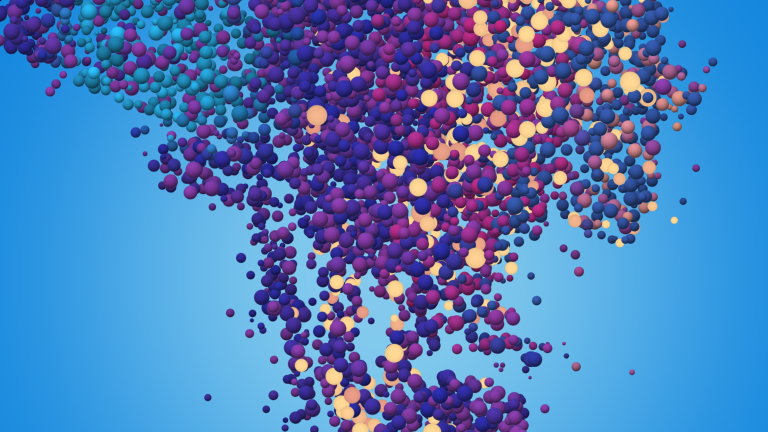
A Shadertoy shader for this background:

```glsl
const int LAYERS = 10;

const vec3 NAVY = vec3(0.15, 0.16, 0.62);
const vec3 INDIGO = vec3(0.27, 0.18, 0.58);
const vec3 PURPLE = vec3(0.50, 0.22, 0.62);
const vec3 MAGENTA = vec3(0.70, 0.14, 0.46);
const vec3 TEAL = vec3(0.13, 0.58, 0.77);
const vec3 SLATE = vec3(0.19, 0.32, 0.62);
const vec3 PEACH = vec3(0.90, 0.60, 0.52);
const vec3 CREAM = vec3(1.00, 0.84, 0.58);

vec3 hash3(vec3 q) {
    q = fract(q * vec3(0.1031, 0.1030, 0.0973));
    q += dot(q, q.yxz + 33.33);
    return fract((q.xxy + q.yxx) * q.zyx);
}

// Soft tapered capsule with a faint halo of strays
float plume(vec2 p, vec2 a, vec2 b, float ra, float rb, float weight) {
    vec2 ab = b - a;
    float t = clamp(dot(p - a, ab) / dot(ab, ab), 0.0, 1.0);
    float r = mix(ra, rb, t);
    float d = length(p - a - ab * t);
    float core = weight * (1.0 - smoothstep(r * 0.75, r * 1.1, d));
    return max(core, 0.05 * (1.0 - smoothstep(0.0, 0.09, d - r)));
}

// Chance of finding a sphere at p
float density(vec2 p) {
    // Trunk and wings
    float d = plume(p, vec2(1.00, 1.02), vec2(0.97, 0.63), 0.47, 0.33, 0.85);
    d = max(d, plume(p, vec2(0.02, 1.00), vec2(0.50, 0.87), 0.12, 0.20, 0.50));
    d = max(d, plume(p, vec2(0.41, 0.61), vec2(0.60, 0.61), 0.06, 0.10, 0.45));
    d = max(d, plume(p, vec2(1.36, 0.95), vec2(1.41, 0.56), 0.20, 0.13, 0.40));
    d = max(d, plume(p, vec2(1.48, 0.80), vec2(1.57, 0.79), 0.07, 0.05, 0.35));
    // Hanging strands
    d = max(d, plume(p, vec2(0.63, 0.46), vec2(0.64, 0.30), 0.06, 0.05, 0.48));
    d = max(d, plume(p, vec2(0.68, 0.30), vec2(0.70, 0.05), 0.03, 0.03, 0.50));
    d = max(d, plume(p, vec2(0.81, 0.40), vec2(0.77, 0.20), 0.06, 0.05, 0.50));
    d = max(d, plume(p, vec2(0.77, 0.20), vec2(0.85, 0.04), 0.05, 0.08, 0.50));
    d = max(d, plume(p, vec2(0.86, 0.13), vec2(1.01, 0.27), 0.04, 0.06, 0.40));
    d = max(d, plume(p, vec2(1.03, 0.28), vec2(1.14, 0.24), 0.05, 0.06, 0.45));
    d = max(d, plume(p, vec2(1.22, 0.19), vec2(1.25, 0.18), 0.03, 0.03, 0.45));
    d = max(d, plume(p, vec2(0.97, 0.07), vec2(1.14, 0.03), 0.08, 0.08, 0.70));
    // Clumps from layered sines
    float clump = sin(p.x * 31.0 + 2.0 * sin(p.y * 17.0)) * sin(p.y * 27.0 + 1.5 * sin(p.x * 21.0));
    return d * (0.95 + 0.25 * clump);
}

vec3 sky(vec2 p) {
    float d = length(p - vec2(0.90, 0.36));
    return mix(vec3(0.51, 0.79, 0.93), vec3(0.08, 0.53, 0.87), smoothstep(0.1, 1.12, d));
}

// Probability that a sphere shines
float glowChance(vec2 p) {
    float right = 0.07 * smoothstep(0.85, 1.15, p.x);
    float streak = 0.16 * exp(-70.0 * pow(p.x - 1.13 - 0.25 * (p.y - 0.8), 2.0)) * smoothstep(0.55, 0.75, p.y);
    float low = 0.16 * (1.0 - smoothstep(0.25, 0.42, p.y)) * smoothstep(0.70, 0.76, p.x)
              * (1.0 - smoothstep(0.86, 0.96, p.x));
    return 0.04 * smoothstep(0.62, 0.75, p.x) + max(right, low) + streak;
}

// Colour zones from left to right
vec3 pigment(vec2 p, float pick, float vary) {
    float violet = mix(0.75, 0.48, smoothstep(0.55, 0.85, p.x));
    vec3 middle = mix(mix(NAVY, INDIGO, vary), PURPLE, smoothstep(violet - 0.15, violet + 0.15, pick));
    vec3 left = pick < 0.68 ? TEAL * (0.8 + 0.4 * vary) : middle;
    vec3 right = mix(SLATE, mix(PURPLE, MAGENTA, vary), step(0.42, pick));
    vec3 edge = mix(SLATE, mix(PEACH, PURPLE, vary), step(0.62, pick));
    float tealZone = smoothstep(0.53, 0.66, p.x + 0.2 * (vary - 0.5));
    tealZone = max(tealZone, 1.0 - smoothstep(0.08, 0.2, p.x));
    tealZone = mix(1.0, tealZone, smoothstep(0.66, 0.78, p.y + 0.1 * vary));
    vec3 col = mix(left, middle, tealZone);
    float upper = smoothstep(0.12, 0.25, p.y);
    col = mix(col, right, upper * smoothstep(0.88, 1.12, p.x + 0.3 * (pick - 0.5)));
    return mix(col, edge, smoothstep(1.27, 1.40, p.x));
}

// Lit ball, or a nearly flat bright one when it shines
vec3 shade(vec2 q, vec3 col, float shine, float depth) {
    vec3 n = vec3(q, sqrt(max(0.0, 1.0 - dot(q, q))));
    float lit = max(0.0, dot(n, normalize(vec3(-0.2, 0.5, 0.8))));
    vec3 matte = col * (0.45 + 0.65 * lit) * mix(0.80, 1.03, depth);
    matte += vec3(0.05, 0.09, 0.14) * pow(1.0 - n.z, 2.0);
    return mix(matte, col * (0.88 + 0.14 * n.z), shine);
}

// One grid of jittered spheres laid over col
vec3 sphereLayer(vec3 col, vec2 p, float layer, float pixel) {
    float depth = layer / float(LAYERS - 1);
    float size = mix(0.034, 0.047, depth);
    vec2 home = floor(p / size + layer * 7.37);
    for (int y = -1; y <= 1; y++)
    for (int x = -1; x <= 1; x++) {
        vec2 cell = home + vec2(x, y);
        vec3 h = hash3(vec3(cell, layer * 13.0 + 5.0));
        vec2 centre = (cell + h.xy - layer * 7.37) * size;
        float dist = length(p - centre);
        if (dist > 0.62 * size) continue;
        float amount = density(centre);
        if (h.z > amount) continue;
        vec3 k = hash3(vec3(cell.yx, layer * 29.0 + 71.0));
        float shine = step(k.x, glowChance(centre));
        float radius = size * mix(0.13, 0.43, sqrt(k.y)) * mix(0.65, 1.0, smoothstep(0.0, 0.4, amount));
        radius *= 1.0 + 0.2 * shine;
        vec3 base = mix(pigment(centre, k.z, h.x), mix(PEACH, CREAM, smoothstep(0.05, 0.45, k.z)), shine);
        vec3 ball = shade((p - centre) / radius, base, shine, depth);
        col = mix(col, ball, 1.0 - smoothstep(radius - pixel, radius + pixel, dist));
    }
    return col;
}

void mainImage(out vec4 fragColor, in vec2 fragCoord) {
    vec2 p = fragCoord / iResolution.y;
    vec3 col = sky(p);
    for (int i = 0; i < LAYERS; i++) col = sphereLayer(col, p, float(i), 0.8 / iResolution.y);
    fragColor = vec4(col, 1.0);
}
```
